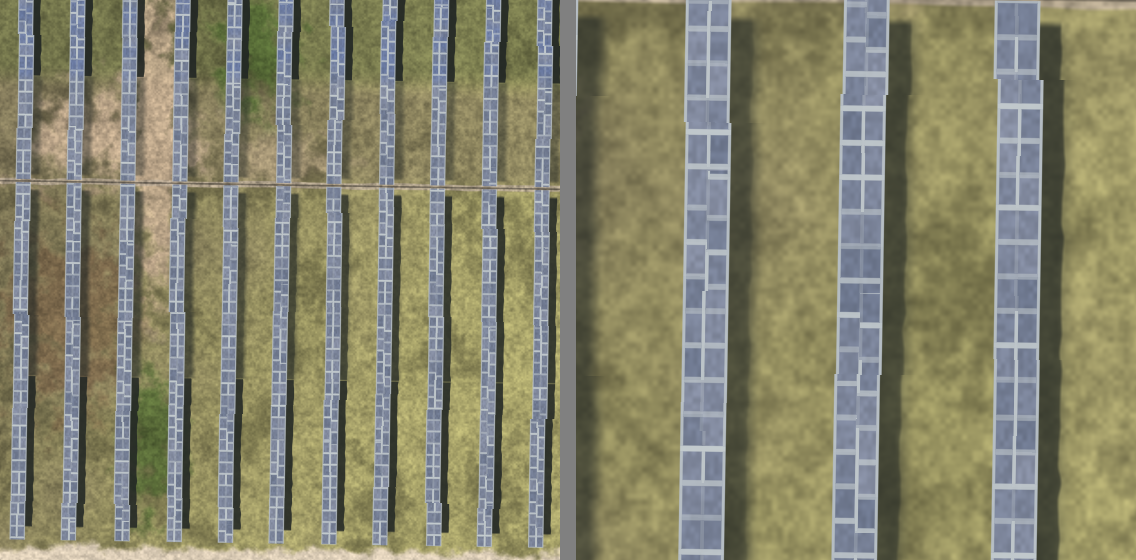
Left, the full canvas; right, a detail of the centre.
A Shadertoy shader for this pattern:

```glsl
float hash(vec2 p) {
    vec3 h = fract(p.xyx * 0.1031);
    h += dot(h, h.yzx + 33.33);
    return fract((h.x + h.y) * h.z);
}

float noise(vec2 p) {
    vec2 i = floor(p), f = fract(p);
    f *= f * (3.0 - 2.0 * f);
    return mix(mix(hash(i), hash(i + vec2(1, 0)), f.x),
               mix(hash(i + vec2(0, 1)), hash(i + 1.0), f.x), f.y);
}

float fbm(vec2 p) {
    float sum = 0.0, amp = 0.5;
    for (int i = 0; i < 4; i++) {
        sum += amp * noise(p);
        p = mat2(1.6, 1.2, -1.2, 1.6) * p + 7.3;
        amp *= 0.5;
    }
    return sum / 0.9375;
}

// Soft-edged interval from a to b
float band(float x, float a, float b, float soft) {
    return smoothstep(a - soft, a + soft, x) * (1.0 - smoothstep(b - soft, b + soft, x));
}

// Soft elliptical patch with a ragged outline
float patchMask(vec2 p, vec2 center, vec2 radius, float ragged) {
    return 1.0 - smoothstep(0.4, 1.2, length((p - center) / radius) + ragged);
}

vec3 ground(vec2 uv, vec2 q) {
    float broad = fbm(uv * 9.0), clumps = fbm(uv * 38.0 + 11.0);
    float grain = 0.6 * noise(uv * 150.0) + 0.4 * noise(uv * 310.0);
    float ragged = 1.6 * (clumps - 0.5);

    // Sunlit grass toward the lower right, greener strip at the top
    float sun = smoothstep(0.1, 0.95, uv.x * 0.75 + (1.0 - uv.y) * 0.4 + 0.5 * (broad - 0.5));
    vec3 col = mix(vec3(0.50, 0.47, 0.34), vec3(0.67, 0.65, 0.42), sun);
    col = mix(col, vec3(0.45, 0.47, 0.29), 0.75 * smoothstep(0.84, 0.89, q.y));
    col = mix(col, vec3(0.53, 0.49, 0.37), 0.6 * band(q.y, 0.68, 0.85, 0.02));
    col = mix(col, vec3(0.46, 0.34, 0.25), 0.5 * patchMask(uv, vec2(0.13, 0.42), vec2(0.13, 0.18), ragged));

    // Lush growth and bare soil
    float lush = patchMask(uv, vec2(0.27, 0.22), vec2(0.06, 0.15), ragged)
               + patchMask(uv, vec2(0.46, 0.91), vec2(0.08, 0.12), ragged);
    col = mix(col, vec3(0.32, 0.42, 0.20), 0.8 * min(lush, 1.0));
    float bare = patchMask(uv, vec2(0.28, 0.81), vec2(0.05, 0.38), ragged)
               + patchMask(uv, vec2(0.20, 0.76), vec2(0.20, 0.10), ragged + 0.15)
               + 0.5 * patchMask(uv, vec2(0.50, 0.71), vec2(0.12, 0.05), ragged);
    col = mix(col, vec3(0.80, 0.70, 0.59), 0.85 * min(bare, 1.0));

    // Dark tufts and fine speckle
    col *= 1.0 - 0.3 * smoothstep(0.5, 0.72, broad * 0.5 + clumps * 0.5);
    col *= 0.68 + 0.36 * grain + 0.32 * clumps;

    // Service path and dirt track
    float path = band(q.y + 0.004 * (noise(uv * 25.0) - 0.5), 0.672, 0.683, 0.0015);
    col = mix(col, vec3(0.74, 0.68, 0.60) * (0.7 + 0.5 * grain), 0.85 * path);
    col *= 1.0 - 0.35 * band(q.y, 0.676, 0.679, 0.001);
    float track = 1.0 - smoothstep(0.018, 0.034, q.y + 0.035 * (clumps - 0.5));
    return mix(col, vec3(0.88, 0.82, 0.73) * (0.84 + 0.28 * grain), track);
}

// Panel surface; x runs from -1 to 1 across the row
vec3 panelColor(float x, float y, float row, float aa) {
    float shift = 0.006 * hash(vec2(row, floor(y * 9.0)));
    float stagger = step(0.0, x) * 0.006 * step(0.6, hash(vec2(floor(y * 14.0), row + 5.0)));
    float v = (y + shift + stagger) / 0.0205;
    float module = floor(v);
    float tone = hash(vec2(module + step(0.0, x) * 71.0, row + 3.0));
    vec3 col = mix(vec3(0.43, 0.47, 0.56), vec3(0.53, 0.56, 0.64), tone);
    col = mix(col, vec3(0.38, 0.46, 0.66), 0.65 * smoothstep(0.85, 0.88, y) * noise(vec2(row * 9.0, y * 45.0)));
    col *= 0.93 + 0.14 * noise(vec2(x * 5.0 + row * 17.0, y * 260.0));

    // Frame lines of uneven brightness
    float across = abs(fract(v) - 0.5) * 0.0205;
    float seam = smoothstep(0.0085 - aa, 0.0085 + aa, across) * (0.45 + 0.55 * hash(vec2(floor(v + 0.5), row)));
    float middle = 0.16 * (hash(vec2(row, floor(y * 12.0))) - 0.5);
    float spine = (1.0 - smoothstep(0.0007, 0.0007 + 1.5 * aa, abs(x - middle) * 0.0136))
                * mix(0.25, 0.9, step(0.4, hash(vec2(module, row + 9.0))));
    float rim = smoothstep(0.0118 - aa, 0.0118 + aa, abs(x) * 0.0136);
    return mix(col, vec3(0.77, 0.80, 0.81), max(max(seam, spine), 0.8 * rim));
}

void mainImage(out vec4 fragColor, in vec2 fragCoord) {
    vec2 uv = fragCoord / iResolution.xy;
    float aa = 0.8 / iResolution.y;

    // Slightly skewed field, eleven rows across
    vec2 q = uv + vec2(-0.0162 * uv.y, 0.0156 * uv.x);
    float t = (q.x - 0.0307) / 0.0927 + 0.5;
    float row = floor(t);
    float x = (fract(t) - 0.5) * 0.0927;
    float section = floor(q.y * 6.0 + 0.1 + 0.3 * hash(vec2(row, 2.0)));
    x += 0.004 * (hash(vec2(row, section + 20.0)) - 0.5);

    vec3 col = ground(uv, q);

    // Shadows: crisp at the ends, fainter in the middle sections
    float edge = x + 0.002 * (noise(vec2(row * 7.0, q.y * 90.0)) - 0.5);
    float crisp = band(edge, 0.0, 0.0265, 0.0012);
    float soft = band(edge, 0.0, 0.029, 0.006);
    float shade = crisp * (0.92 * smoothstep(0.864, 0.868, q.y) + 0.88 * band(q.y, 0.061, 0.33, 0.002));
    shade = max(shade, 0.42 * soft * band(q.y, 0.69, 0.866, 0.003));
    shade = max(shade, mix(soft * 0.6, crisp * 0.85, smoothstep(0.3, 0.9, uv.x)) * band(q.y, 0.33, 0.662, 0.003));
    col = mix(col, vec3(0.13, 0.15, 0.14), shade);

    // Two panel tables per row, split at the path
    float tables = band(q.y, 0.037, 0.6755, aa) + smoothstep(0.681 - aa, 0.681 + aa, q.y);
    float panel = band(x, -0.0136, 0.0136, aa) * tables;
    col = mix(col, panelColor(x / 0.0136, q.y, row, aa), panel);

    fragColor = vec4(col, 1.0);
}
```
